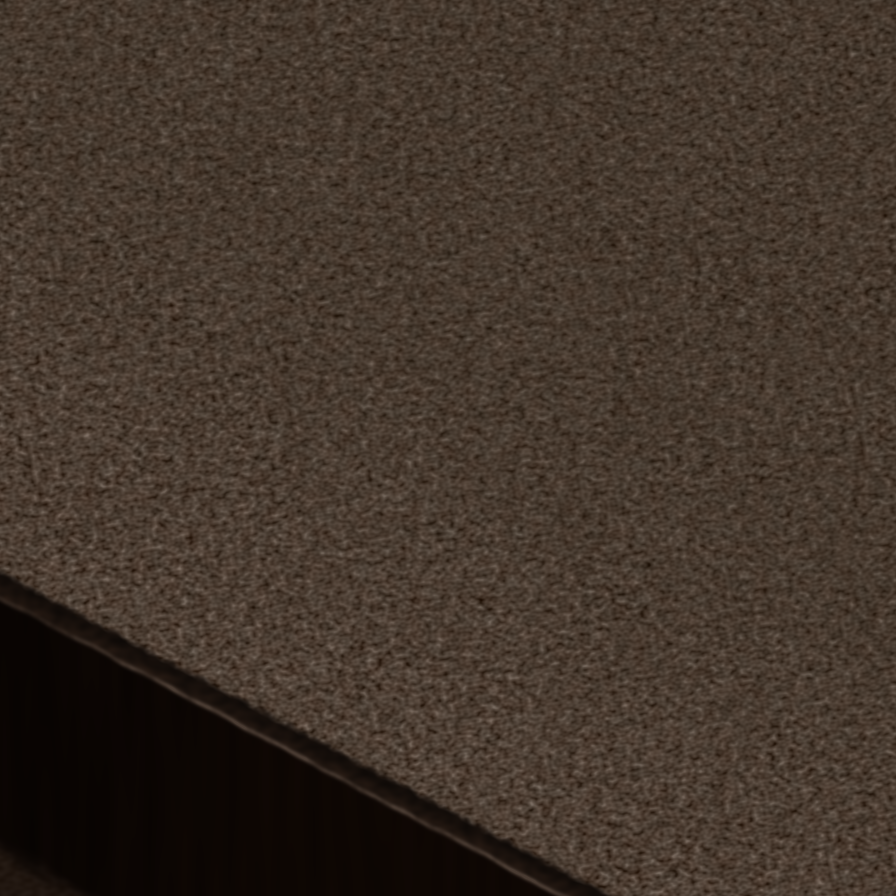
This texture is drawn by a WebGL 1 fragment shader. Its source:

```glsl
precision highp float;

// A brown woven carpet seen close up, cut by a slanted edge at the lower left.
// Layers of stretched gradient noise make the pile; the height above the edge
// line places the shadowed lip, the thin pale ridge and the dark side panel.

uniform vec2 u_resolution;

const float EDGE_START = 0.361;    // edge height at the left border
const float EDGE_SLOPE = -0.530;
const float RIDGE_DROP = -0.028;   // ridge height relative to the edge
const float RIDGE_WIDTH = 0.0034;
const vec2 CLUMP_SCALE = vec2(54.0, 80.0);
const vec2 COARSE_SCALE = vec2(94.0, 144.0);
const vec2 FINE_SCALE = vec2(172.0, 236.0);
const float CLUMP_GRAIN = 0.046;
const float COARSE_GRAIN = 0.105;
const float FINE_GRAIN = 0.108;
const float FLECK = 0.05;
const float BLOTCH = 0.012;
const vec3 CARPET = vec3(0.277, 0.226, 0.183);
const vec3 CARPET_GLOW = vec3(0.026, 0.020, 0.020);
const vec3 LIP = vec3(0.115, 0.077, 0.055);
const vec3 RIDGE = vec3(0.285, 0.230, 0.195);
const vec3 PANEL = vec3(0.046, 0.022, 0.011);
const vec3 FLOOR_PATCH = vec3(0.125, 0.086, 0.060);

vec2 gradientAt(vec2 cell) {
  vec3 p = fract(vec3(cell.xyx) * vec3(0.1031, 0.1030, 0.0973));
  p += dot(p, p.yzx + 33.33);
  float angle = 6.28318 * fract((p.x + p.y) * p.z);
  return vec2(cos(angle), sin(angle));
}

float gradientNoise(vec2 p) {
  vec2 cell = floor(p);
  vec2 f = fract(p);
  vec2 w = f * f * f * (f * (f * 6.0 - 15.0) + 10.0);
  vec2 e = vec2(1.0, 0.0);
  float a = dot(gradientAt(cell), f);
  float b = dot(gradientAt(cell + e.xy), f - e.xy);
  float c = dot(gradientAt(cell + e.yx), f - e.yx);
  float d = dot(gradientAt(cell + e.xx), f - e.xx);
  return mix(mix(a, b, w.x), mix(c, d, w.x), w.y);
}

// Slightly turned grids keep the lattices of the layers from lining up.
vec2 turn(vec2 p, float angle) {
  float c = cos(angle);
  float s = sin(angle);
  return vec2(c * p.x - s * p.y, s * p.x + c * p.y);
}

vec3 carpet(vec2 uv, float height) {
  float nearEdge = 1.0 - smoothstep(0.0, 0.60, height);
  float coarse = gradientNoise(turn(uv, 0.10) * COARSE_SCALE + 17.3);
  float fine = gradientNoise(turn(uv, -0.17) * FINE_SCALE + 71.9);
  float clump = gradientNoise(turn(uv, -0.07) * CLUMP_SCALE + 53.1);
  float grain = CLUMP_GRAIN * clump + COARSE_GRAIN * coarse + FINE_GRAIN * fine;

  // Sparse bright fibres and dark gaps where the layers agree.
  float agree = coarse + fine;
  grain += FLECK * (max(agree - 0.45, 0.0) - max(-agree - 0.42, 0.0));

  // Patches of calmer and rougher pile.
  float rough = 1.0 + 0.25 * gradientNoise(uv * 15.0 + 61.4);
  float blotch = gradientNoise(uv * 8.0 + 5.1)
               + 1.3 * gradientNoise(uv * 27.0 + 40.7);
  float tint = 0.014 * gradientNoise(uv * 52.0 + 93.4);
  vec3 color = CARPET + CARPET_GLOW * nearEdge;
  color -= 0.006 * smoothstep(0.5, 1.3, uv.x * 0.6 + uv.y * 0.7);
  color += grain * rough * mix(0.90, 1.2, nearEdge) + BLOTCH * blotch;
  return color + tint * vec3(1.0, -0.2, -0.5);
}

vec3 sidePanel(vec2 uv) {
  float streaks = gradientNoise(vec2(uv.x * 55.0, uv.y * 5.0) + 8.2);
  float shade = mix(0.75, 1.15, smoothstep(0.0, 0.35, uv.x));
  vec3 color = PANEL * (shade + 0.35 * streaks);
  float corner = 0.058 - 0.62 * uv.x - uv.y
               + 0.012 * gradientNoise(uv * 38.0 + 2.6);
  float patchGrain = 0.04 * gradientNoise(uv * COARSE_SCALE);
  return mix(color, FLOOR_PATCH + patchGrain, smoothstep(-0.012, 0.020, corner));
}

void main() {
  vec2 uv = gl_FragCoord.xy / u_resolution;
  float wobble = 0.003 * gradientNoise(vec2(uv.x * 34.0, 3.7));
  float height = uv.y - (EDGE_START + EDGE_SLOPE * uv.x);
  float fray = 0.005 * gradientNoise(uv * 80.0 + 29.0);

  // Side panel, then the lip between the ridge and the pile.
  float ridgeHeight = height - RIDGE_DROP + wobble;
  vec3 color = sidePanel(uv);
  float lipGrain = 1.0 + 0.45 * gradientNoise(uv * vec2(70.0, 100.0));
  float crease = 1.0 - 0.35 * smoothstep(0.004, 0.022, ridgeHeight);
  color = mix(color, LIP * lipGrain * crease, smoothstep(-0.007, 0.003, ridgeHeight));

  // Thin broken highlight along the ridge.
  float offset = ridgeHeight / RIDGE_WIDTH;
  float broken = 0.85 + 0.6 * gradientNoise(vec2(uv.x * 42.0, 11.5))
               + 0.3 * gradientNoise(uv * 110.0 + 14.2);
  broken *= mix(0.45, 1.0, smoothstep(0.0, 0.22, uv.x));
  color = mix(color, RIDGE, clamp(exp(-offset * offset) * broken, 0.0, 1.0));

  // Carpet pile above the edge.
  float pile = smoothstep(-0.005, 0.006, height + fray);
  color = mix(color, carpet(uv, height), pile);

  gl_FragColor = vec4(clamp(color, 0.0, 1.0), 1.0);
}
```
